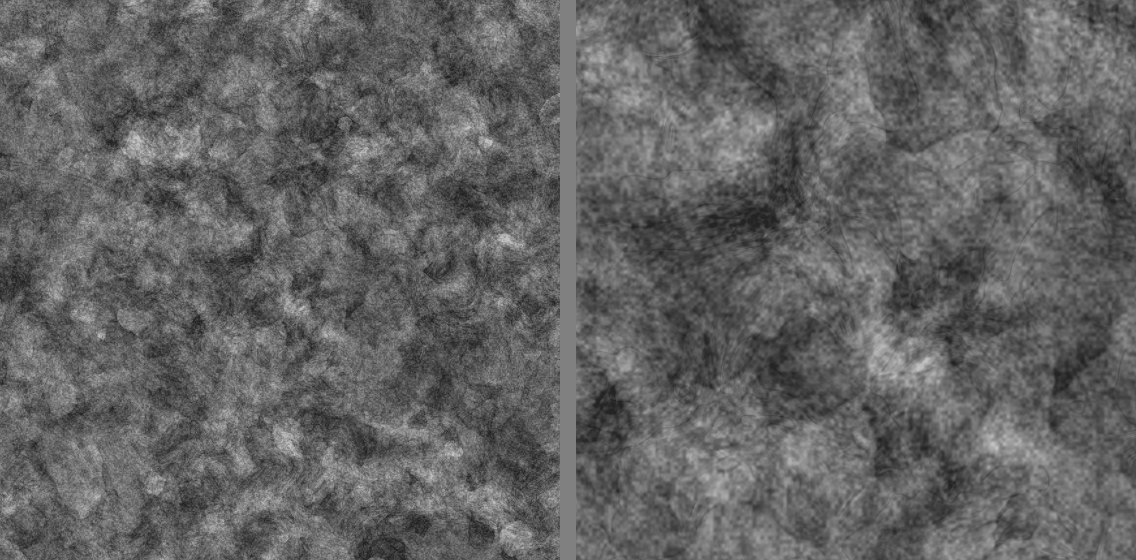
Left, the full canvas; right, a detail of the centre.
This texture is drawn by a WebGL 1 fragment shader. Its source:

```glsl
precision highp float;

uniform vec2 u_resolution;

const float BASE_GREY = 0.398;

float hash(vec2 p) {
  vec3 q = fract(p.xyx * 0.1031);
  q += dot(q, q.yzx + 33.33);
  return fract((q.x + q.y) * q.z);
}

vec2 hash2(vec2 p) {
  return vec2(hash(p), hash(p + 71.7));
}

mat2 rotation(float angle) {
  float c = cos(angle);
  float s = sin(angle);
  return mat2(c, s, -s, c);
}

// Smooth value noise in -1..1
float noise(vec2 p) {
  vec2 cell = floor(p);
  vec2 f = fract(p);
  f = f * f * (3.0 - 2.0 * f);
  float low = mix(hash(cell), hash(cell + vec2(1.0, 0.0)), f.x);
  float high = mix(hash(cell + vec2(0.0, 1.0)), hash(cell + 1.0), f.x);
  return 2.0 * mix(low, high, f.y) - 1.0;
}

float fbm(vec2 p, float gain) {
  float sum = 0.0;
  float amplitude = 1.0;
  mat2 turn = rotation(0.65);
  for (int i = 0; i < 6; i++) {
    sum += amplitude * noise(p);
    p = turn * p * 2.03 + 17.3;
    amplitude *= gain;
  }
  return sum;
}

// Paints one layer of overlapping veined flakes over the tone below
float paintFlakes(float tone, vec2 uv, float scale, float seed, float presence) {
  vec2 p = rotation(seed) * uv * scale + 40.0 + seed;
  p += 0.14 * vec2(noise(p * 1.7), noise(p * 1.7 + 31.0));
  p += 0.05 * vec2(noise(p * 6.0), noise(p * 6.0 + 53.0));
  vec2 cell = floor(p);

  for (int j = -1; j <= 1; j++) {
    for (int i = -1; i <= 1; i++) {
      vec2 id = cell + vec2(float(i), float(j));
      vec2 place = hash2(id + seed);
      vec2 look = hash2(id + seed + 157.0);
      vec2 kind = hash2(id + seed + 311.0);
      float radius = mix(0.4, 0.8, look.y);
      vec2 local = rotation(6.2832 * kind.x) * (p - id - 0.25 - 0.5 * place);

      // An ellipse chipped along two straight cuts
      float edge = length(local * vec2(1.0, 1.35)) / radius - 1.0;
      vec2 wedge = rotation(place.y * 2.0 - 1.0) * local / radius;
      edge = max(edge, abs(wedge.y) * 0.9 - wedge.x * 0.55 - 0.5);
      float softness = 0.0016 * scale / radius;
      float cover = 1.0 - smoothstep(-softness, softness, edge);

      // Veins fan out from the narrow end
      vec2 fan = local + vec2(radius * 1.1, 0.0);
      float angle = atan(fan.y, fan.x);
      float veins = noise(vec2(angle * 18.0, length(fan) * 5.0) + id * 7.0);

      float face = 0.25 * (look.x - 0.5) + 0.06 * veins;
      face += 0.05 * local.x / radius;
      face -= 0.05 * smoothstep(-0.12, 0.0, edge);

      float present = step(kind.y, presence);
      float opacity = present * mix(0.35, 0.95, place.x);
      float shadow = 0.06 * exp(-14.0 * max(edge, 0.0));
      tone = mix(tone - shadow * opacity, face, cover * opacity);
    }
  }
  return tone;
}

// Thin dark cracks along the zero line of a noise field
float creases(vec2 p) {
  float field = noise(p) + 0.5 * noise(p * 2.7) + 0.25 * noise(p * 6.1);
  return 1.0 - smoothstep(0.0, 0.09, abs(field));
}

void main() {
  vec2 uv = gl_FragCoord.xy / min(u_resolution.x, u_resolution.y);

  float tone = 0.03 * noise(uv * 5.0 + 9.0);
  tone = paintFlakes(tone, uv, 9.0, 2.3, 0.8);
  tone = paintFlakes(tone, uv, 28.0, 5.1, 0.5);
  tone = paintFlakes(tone, uv, 15.0, 8.7, 0.45);

  // Crumbly mottling, rough in some areas and calm in others
  vec2 warp = vec2(noise(uv * 18.0), noise(uv * 18.0 + 23.0));
  float roughness = mix(0.5, 1.5, 0.5 + 0.5 * noise(uv * 9.0 + 61.0));
  tone += 0.1 * roughness * fbm(uv * 20.0 + 0.4 * warp, 0.77);
  tone -= 0.06 * creases(uv * 20.0 + 0.4 * warp + 80.0);

  // Slanted fibres and fine grain
  vec2 fibre = rotation(0.7 + 0.15 * warp.x) * uv;
  tone += 0.04 * noise(fibre * vec2(80.0, 240.0));
  tone += 0.08 * noise(uv * 430.0 + 5.0);

  float grey = clamp(BASE_GREY + tone + 0.35 * tone * tone, 0.14, 0.76);
  gl_FragColor = vec4(vec3(grey), 1.0);
}
```
